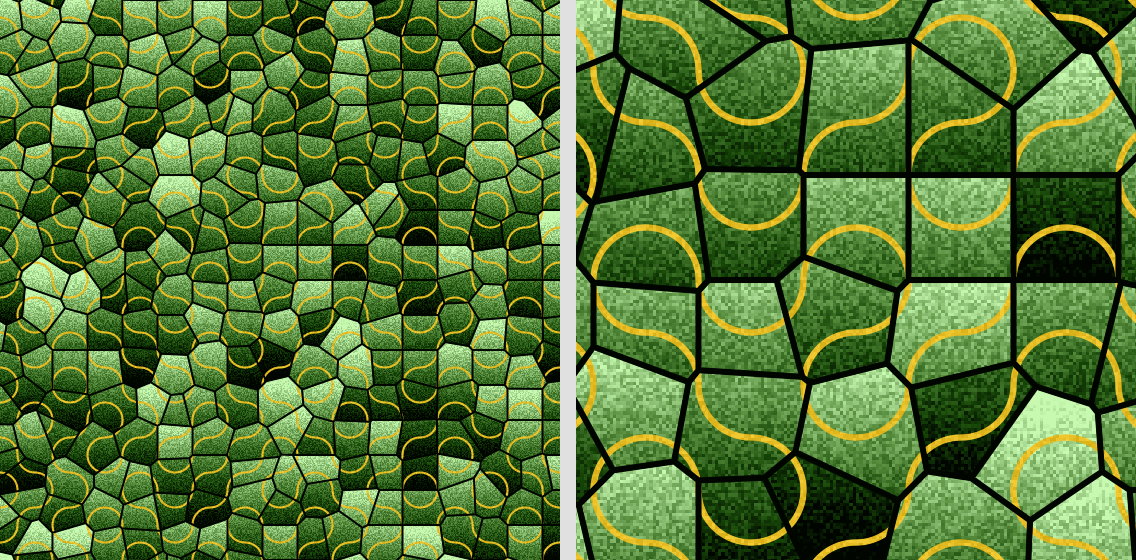
Left: the whole. Right: its middle third, enlarged.
This pattern is drawn by a WebGL 2 fragment shader. Its source:

```glsl
#version 300 es
precision highp float;
// Draws grainy green mosaic stones with black joints and golden winding arcs.

uniform vec2 u_resolution;
out vec4 fragColor;

const float TILES = 16.0;         // tiles across the canvas
const float GRAINS = 512.0;       // grain cells across the canvas
const float JOINT_HALF = 0.029;   // half widths in tile units
const float ARC_HALF = 0.030;

const vec3 BLACK = vec3(0.0, 0.02, 0.0);
const vec3 DEEP = vec3(0.09, 0.28, 0.03);
const vec3 LEAF = vec3(0.33, 0.54, 0.23);
const vec3 PALE = vec3(0.64, 0.84, 0.55);
const vec3 GOLD = vec3(0.90, 0.74, 0.14);

float hash(vec2 p, float seed) {
    vec3 q = fract(vec3(p.xyx + seed * 17.31) * vec3(0.1031, 0.1030, 0.0973));
    q += dot(q, q.yzx + 33.33);
    return fract((q.x + q.y) * q.z);
}

// Stone centre: either on its regular place or strayed from it.
vec2 stoneCentre(vec2 cell) {
    vec2 stray = vec2(hash(cell, 1.0), hash(cell, 2.0)) - 0.5;
    float strayChance = mix(0.85, 0.45, smoothstep(3.0, 7.0, cell.x));
    float strays = step(hash(cell, 3.0), strayChance);
    return cell + vec2(0.0, 0.5) + 0.94 * stray * strays;
}

vec2 nearestStone(vec2 p) {
    vec2 base = floor(p + vec2(0.5, 0.0));
    vec2 best = base;
    float bestDist = 1e5;
    for (int y = -2; y <= 2; y++) {
        for (int x = -2; x <= 2; x++) {
            vec2 cell = base + vec2(x, y);
            vec2 d = stoneCentre(cell) - p;
            if (dot(d, d) < bestDist) {
                bestDist = dot(d, d);
                best = cell;
            }
        }
    }
    return best;
}

// Distance to the closest border of the given stone.
float jointDistance(vec2 p, vec2 stone) {
    vec2 own = stoneCentre(stone);
    float dist = 1e5;
    for (int y = -2; y <= 2; y++) {
        for (int x = -2; x <= 2; x++) {
            if (x == 0 && y == 0) continue;
            vec2 other = stoneCentre(stone + vec2(x, y));
            vec2 between = other - own;
            vec2 normal = between / max(length(between), 1e-4);
            dist = min(dist, dot(0.5 * (own + other) - p, normal));
        }
    }
    return dist;
}

// Distance to two quarter circles joining the sides of each tile.
float arcDistance(vec2 p) {
    vec2 f = fract(p);
    if (hash(floor(p), 4.0) < 0.5) f.x = 1.0 - f.x;
    float toCorner = min(length(f), length(f - 1.0));
    return abs(toCorner - 0.5);
}

vec3 greenRamp(float tone) {
    float t = clamp(tone, 0.0, 1.15) * 3.0;
    vec3 color = mix(BLACK, DEEP, min(t, 1.0));
    color = mix(color, LEAF, clamp(t - 1.0, 0.0, 1.0));
    return mix(color, PALE, max(t - 2.0, 0.0));
}

float stroke(float dist, float halfWidth, float pixel) {
    return 1.0 - smoothstep(halfWidth - 0.6 * pixel, halfWidth + 0.6 * pixel, dist);
}

void main() {
    float side = min(u_resolution.x, u_resolution.y);
    vec2 uv = gl_FragCoord.xy / side;
    vec2 p = uv * TILES;
    float pixel = TILES / side;

    // Stone tone: random shade, lit from above, with fine grain
    vec2 stone = nearestStone(p);
    float shade = 0.5 * (hash(stone, 5.0) + hash(stone, 6.0));
    float light = 0.45 * (p.y - stoneCentre(stone).y);
    float grain = hash(floor(uv * GRAINS), 7.0) - 0.5;
    vec3 color = greenRamp(0.57 + 1.1 * (shade - 0.5) + light + 0.34 * grain);

    // Golden arcs, then dark joints on top
    vec3 gold = GOLD + 0.12 * grain;
    color = mix(color, gold, stroke(arcDistance(p), ARC_HALF, pixel));
    color = mix(color, BLACK, stroke(jointDistance(p, stone), JOINT_HALF, pixel));

    fragColor = vec4(clamp(color, 0.0, 1.0), 1.0);
}
```
